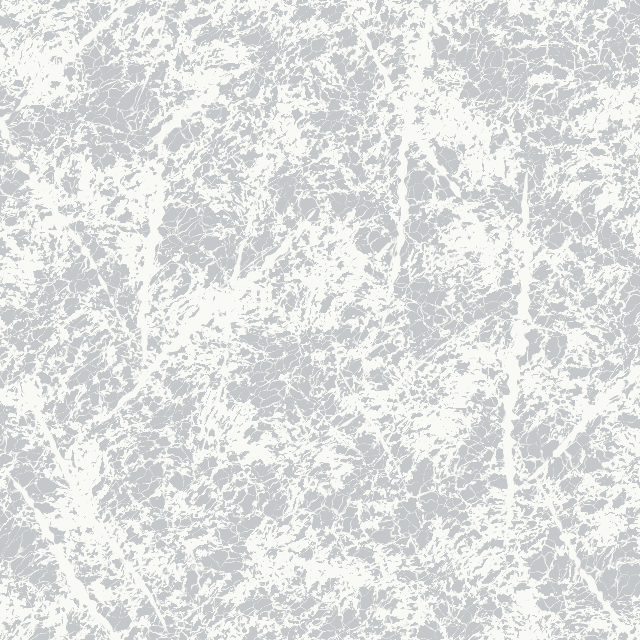
Give the GLSL for this texture, as a Shadertoy shader.

```glsl
const vec3 PAPER = vec3(0.978, 0.980, 0.964);
const vec3 GREY = vec3(0.773, 0.785, 0.792);

const float GRAIN_ANGLE = 0.55;    // main direction of the flakes
const float GRAIN_STRETCH = 1.4;   // length of a flake over its width
const float FLAKE_FREQ = 24.0;     // coarsest flakes along one side
const float FREQ_STEP = 1.85;
const int FLAKE_LAYERS = 3;
const float GAP = 0.30;            // mean gap, in cell units
const float GAP_SPREAD = 0.40;     // gap change from cell to cell
const float CLUSTERING = 0.38;     // gap change from region to region
const float ROUGHNESS = 0.13;
const float CRACK_WIDTH = 0.022;
const int SCRATCHES = 18;

mat2 rotation(float a) {
    return mat2(cos(a), sin(a), -sin(a), cos(a));
}

vec2 hash2(vec2 p) {
    vec3 q = fract(p.xyx * vec3(0.1031, 0.1030, 0.0973));
    q += dot(q, q.yzx + 33.33);
    return fract((q.xx + q.yz) * q.zy);
}

// Layered sines, roughly -1 to 1
float waves(vec2 p) {
    float sum = 0.0;
    for (int i = 0; i < 4; i++) {
        p = rotation(1.9) * p * 1.22 + 2.7;
        sum += sin(p.x + 1.6 * sin(p.y));
    }
    return sum * 0.25;
}

vec2 waves2(vec2 p) {
    return vec2(waves(p), waves(p + 41.3));
}

// Cellular noise: x = distance to the cell border, y = random value of the cell
vec2 cells(vec2 p) {
    vec2 base = floor(p), nearest = vec2(9.0), second = vec2(9.0);
    float id = 0.0;
    for (int y = -1; y <= 1; y++)
    for (int x = -1; x <= 1; x++) {
        vec2 cell = base + vec2(x, y);
        vec2 toSeed = cell + 0.05 + 0.9 * hash2(cell) - p;
        float d = dot(toSeed, toSeed);
        if (d < dot(nearest, nearest)) {
            second = nearest;
            nearest = toSeed;
            id = hash2(cell + 71.7).x;
        } else if (d < dot(second, second)) {
            second = toSeed;
        }
    }
    float border = (dot(second, second) - dot(nearest, nearest))
                 / (2.0 * max(length(second - nearest), 0.001));
    return vec2(border, id);
}

// Signed distance to the flakes, positive inside
float flakes(vec2 p) {
    float cluster = 0.6 * waves(p * 14.0) + 0.4 * waves(p * 45.0 + 9.0);
    float rough = waves(p * 350.0);
    vec2 q = p + 0.018 * waves2(p * 17.0) + 0.003 * waves2(p * 160.0);
    q = q * rotation(GRAIN_ANGLE) * vec2(1.0, GRAIN_STRETCH);

    float flake = -1.0, crack = 1.0, freq = FLAKE_FREQ;
    for (int i = 0; i < FLAKE_LAYERS; i++) {
        vec2 c = cells(q * freq + 50.0 + 37.0 * float(i));
        float gap = GAP + GAP_SPREAD * (c.y - 0.5)
                  - CLUSTERING * cluster + ROUGHNESS * rough;
        flake = max(flake, (c.x - gap) / freq);
        if (i < 2) {
            float width = CRACK_WIDTH * (0.8 + 1.6 * waves(p * 60.0));
            crack = min(crack, (c.x - width) / freq);
        }
        freq *= FREQ_STEP;
    }
    return min(flake, crack);
}

// Signed distance to long bare streaks, negative inside
float scratches(vec2 p) {
    float dist = 1.0;
    float ragged = 1.0 + 1.2 * waves(p * 110.0);
    for (int i = 0; i < SCRATCHES; i++) {
        vec2 a = hash2(vec2(i, 3.0)), b = hash2(vec2(i, 17.0));
        int family = i % 3;
        float angle = family == 0 ? 0.65 : family == 1 ? 1.35 : 2.05;
        vec2 q = (p - a) * rotation(angle + 0.3 * (b.x - 0.5));
        float halfLength = mix(0.08, 0.32, b.y);
        q.y += 0.006 * sin(q.x * 19.0 + 6.0 * b.x);
        float taper = 1.0 - clamp(abs(q.x) / halfLength, 0.0, 1.0);
        float width = mix(0.001, 0.010, b.x * b.x) * sqrt(taper) * ragged;
        float beyond = max(abs(q.x) - halfLength, 0.0);
        dist = min(dist, length(vec2(beyond, q.y)) - width);
    }
    return dist;
}

void mainImage(out vec4 fragColor, in vec2 fragCoord) {
    vec2 p = fragCoord / iResolution.y;
    float softness = 0.7 / iResolution.y;
    float shape = min(flakes(p), scratches(p));
    float ink = smoothstep(-softness, softness, shape);
    fragColor = vec4(mix(PAPER, GREY, ink), 1.0);
}
```
